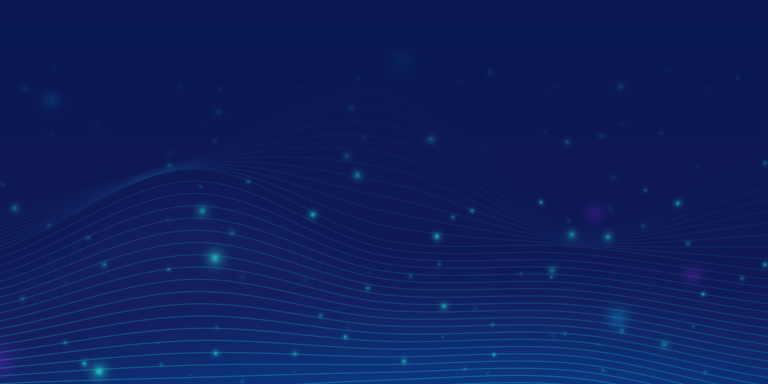
Write a Shadertoy shader that draws this background.

```glsl
// Heights of the top, middle and bottom strands along the width
vec3 strandHeights(float x) {
    const vec3 keys[7] = vec3[7](
        vec3(.37, .20, -.05), vec3(.453, .349, -.02), vec3(.588, .56, -.015),
        vec3(.753, .375, .01), vec3(.405, .358, .015), vec3(.604, .295, -.09),
        vec3(.80, .25, -.15));
    float s = x * 2.0;
    int i = int(clamp(floor(s), 0.0, 3.0));
    float t = s - float(i);
    vec3 a = keys[i], b = keys[i + 1], c = keys[i + 2], d = keys[i + 3];
    return b + .5 * t * (c - a + t * (2.0*a - 5.0*b + 4.0*c - d + t * (3.0*(b - c) + d - a)));
}

// Height of strand k: ten in the upper veil, the rest in the lower sheet
float strand(vec3 h, float k) {
    return k < 10.0 ? mix(h.x, h.y, k / 10.0) : mix(h.y, h.z, (k - 10.0) / 18.0);
}

vec3 hash3(vec2 cell) {
    vec3 q = vec3(dot(cell, vec2(127.1, 311.7)), dot(cell, vec2(269.5, 183.3)), dot(cell, vec2(419.2, 371.9)));
    return fract(sin(q) * 43758.5);
}

float glow(vec2 offset, float radius) {
    return exp(-dot(offset, offset) / (radius * radius));
}

// Bright core inside a soft halo
float spark(vec2 offset, float radius) {
    return .5 * glow(offset, radius * .4) + .45 * glow(offset, radius);
}

// One jittered spark per cell, with few large ones
float scatteredSparks(vec2 p, float size, float radius) {
    vec2 cell = floor(p / size);
    vec3 h = hash3(cell);
    vec2 centre = (cell + .15 + .7 * h.xy) * size;
    float strength = smoothstep(.2, .9, h.z);
    return strength * spark(p - centre, radius * (.5 + .6 * fract(h.z * 17.0)));
}

void mainImage(out vec4 fragColor, in vec2 fragCoord) {
    vec2 p = fragCoord / iResolution.y;
    float pixel = 1.0 / iResolution.y;
    vec3 heights = strandHeights(p.x);
    vec3 nextHeights = strandHeights(p.x + .002);

    // Night gradient, violet sheet and blue floor light
    vec3 col = mix(vec3(.053, .095, .333), vec3(.03, .092, .317), smoothstep(.5, 1.0, p.y));
    float sheet = 1.0 - smoothstep(-.2, .03, p.y - heights.y);
    col = mix(col, vec3(.073, .118, .372), sheet);
    float floorY = p.y + .11 * (p.x - 1.2) * (p.x - 1.2);
    col = mix(col, vec3(.035, .235, .53), .85 * (1.0 - smoothstep(-.06, .28, floorY)));

    // Flowing strands, brighter toward the floor
    for (float k = 0.0; k < 32.0; k++) {
        float y = strand(heights, k);
        float slope = (strand(nextHeights, k) - y) / .002;
        float d = abs(p.y - y) / sqrt(1.0 + slope * slope);
        float line = 1.0 - smoothstep(0.0, .0008 + pixel, d);
        float depth = k / 31.0;
        vec3 tint = mix(vec3(.10, .30, .52), vec3(.08, .56, .66), depth);
        col = mix(col, tint, line * mix(.06, .56, depth));
    }

    // Coloured haze
    vec3 violet = vec3(.10, .01, .11), azure = vec3(0.0, .15, .14);
    col += violet * (glow(p - vec2(1.55, .445), .024) + glow(p - vec2(1.805, .285), .024));
    col += violet * glow(p - vec2(0.0, .06), .04);
    col += azure * (glow(p - vec2(1.61, .172), .028) + .25 * glow(p - vec2(1.045, .84), .035));
    col += azure * .55 * glow(p - vec2(.133, .74), .022);

    // Small sparks, then the brightest ones
    float fade = mix(.85, .2, smoothstep(.4, .75, p.y)) * (1.0 - smoothstep(.78, .88, p.y));
    float sparks = fade * (scatteredSparks(p, .17, .013) + .6 * scatteredSparks(p + 3.3, .13, .008));
    sparks += spark(p - vec2(.258, .033), .023) + .85 * spark(p - vec2(.56, .328), .025);
    sparks += .65 * spark(p - vec2(.527, .451), .018) + .55 * spark(p - vec2(.931, .543), .015);
    sparks += .65 * (spark(p - vec2(1.489, .389), .015) + spark(p - vec2(1.583, .383), .014));
    col = mix(col, vec3(.11, .78, .76), min(sparks, 1.0));

    fragColor = vec4(col, 1.0);
}
```
